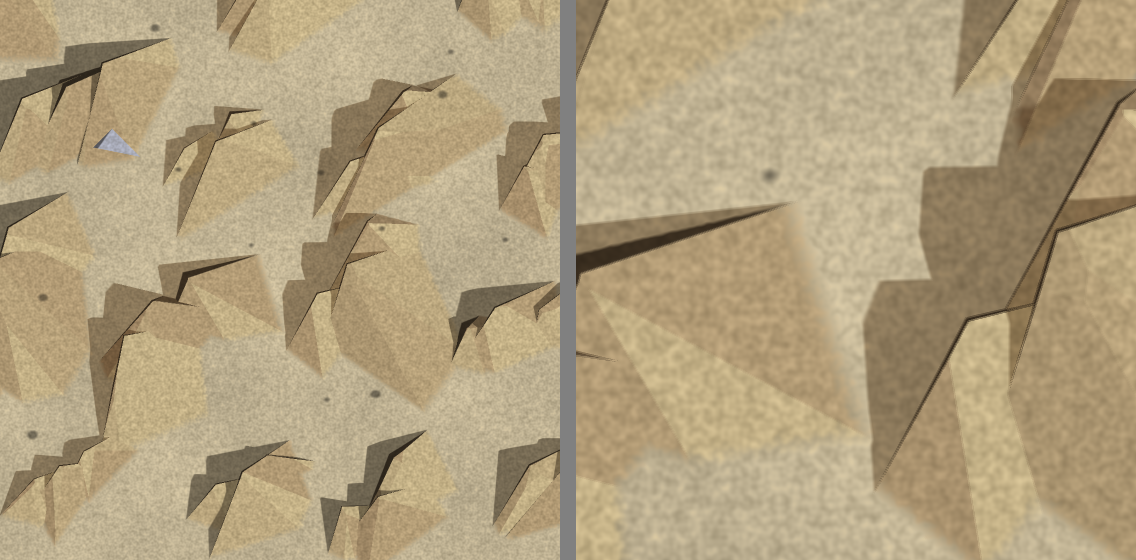
Left: the whole. Right: its middle third, enlarged.
Reproduce this texture procedurally as a three.js fragment shader.

```glsl
// Faceted sandstone outcrops half buried in grainy sand, seen from above.
// Each rock is a union of convex peaks cut by planes; the low sun's shadows are
// found exactly by clipping the sun ray against the same planes.

varying vec2 vUv;

const float TAU = 6.2831853;
const float FACETS = 8.0;
const float PEAKS = 27.0;                      // 3 x 3 cells with 3 peaks each
const float CELL = 0.32;
const vec3 SUN = vec3(0.62, -0.28, 0.733);
const vec2 RIDGE = vec2(0.78, 0.62);
const vec2 CLIFF = vec2(-0.62, 0.78);

const vec3 SAND = vec3(0.745, 0.693, 0.572);
const vec3 ROCK_PALE = vec3(0.765, 0.692, 0.525);
const vec3 ROCK_BROWN = vec3(0.60, 0.51, 0.38);
const vec3 ROCK_RUST = vec3(0.665, 0.55, 0.41);
const vec3 STONE_LIT = vec3(0.66, 0.67, 0.72);
const vec3 STONE_DARK = vec3(0.33, 0.33, 0.35);
const vec3 SHADE_DEEP = vec3(0.585, 0.575, 0.56);
const vec3 SHADE_WARM = vec3(0.72, 0.67, 0.61);

struct Surface { float height; vec3 normal; float tint; };

float hash(vec2 p) {
  vec3 q = fract(vec3(p.xyx) * 0.1031);
  q += dot(q, q.yzx + 33.33);
  return fract((q.x + q.y) * q.z);
}

vec2 gradient(vec2 cell) {
  float a = TAU * hash(cell);
  return vec2(cos(a), sin(a));
}

float gradientNoise(vec2 p) {
  vec2 i = floor(p), f = fract(p), e = vec2(1.0, 0.0);
  vec2 u = f * f * f * (f * (f * 6.0 - 15.0) + 10.0);
  float low = mix(dot(gradient(i), f), dot(gradient(i + e), f - e), u.x);
  float high = mix(dot(gradient(i + e.yx), f - e.yx), dot(gradient(i + 1.0), f - 1.0), u.x);
  return mix(low, high, u.y);
}

// Plane of one facet: xy is its downhill slope, z its height over the centre.
vec3 facetPlane(float seed, float k, float height) {
  float a = (k + 0.8 * hash(vec2(seed, k))) * TAU / FACETS;
  vec2 dir = vec2(cos(a), sin(a));
  float slope = 0.36 + 0.45 * hash(vec2(k + 9.0, seed));
  float steep = mix(3.5, 28.0, smoothstep(0.0, 0.4, hash(vec2(seed, 15.0))));
  slope = mix(slope, steep, smoothstep(0.55, 0.8, dot(dir, CLIFF)));
  return vec3(dir * slope, height * (1.0 + 0.25 * hash(vec2(seed + 3.0, k))));
}

float peakSeed(vec2 cell, float j) { return dot(cell, vec2(17.3, 59.1)) + j * 7.7 + 200.0; }

vec2 neighbour(vec2 home, float n) {
  return home + vec2(mod(n, 3.0), mod(floor(n / 3.0), 3.0)) - 1.0;
}

// Centre and height of peak j along the ridge of a cell's rock; the middle is tallest.
vec3 peakAt(vec2 cell, float j) {
  float seed = peakSeed(cell, j);
  float size = mix(0.5, 1.0, hash(cell + 41.0));
  vec2 jitter = vec2(hash(cell + 11.0), hash(cell + 23.0));
  vec2 c = cell + 0.3 + 0.4 * jitter + vec2(0.5 * mod(cell.y, 2.0) - 0.25, 0.0);
  c = c * CELL + RIDGE * (j - 1.0) * 0.08 * size;
  c += CLIFF * (hash(vec2(seed, 5.0)) - 0.5) * 0.08 * size;
  float side = mix(1.0, 0.72, abs(j - 1.0));
  return vec3(c, 0.115 * size * side * mix(0.7, 1.0, hash(vec2(seed, 8.0))));
}

void addPeak(inout Surface s, vec2 p, vec3 peak, float seed) {
  vec2 q = p - peak.xy;
  if (length(q) > 4.0 * peak.z) return;
  float top = 1.0, tint = 0.0;
  vec2 slope = vec2(0.0);
  for (float k = 0.0; k < FACETS; k++) {
    vec3 plane = facetPlane(seed, k, peak.z);
    float z = plane.z - dot(plane.xy, q);
    if (z < top) { top = z; slope = plane.xy; tint = hash(vec2(k, seed + 6.0)); }
  }
  if (top > s.height) s = Surface(top, normalize(vec3(slope, 1.0)), tint);
}

// Length of the sun ray inside a peak, softened into a shadow amount.
float peakShadow(vec3 p, vec3 peak, float seed) {
  vec2 q = p.xy - peak.xy;
  if (length(q) > 4.0 * peak.z) return 0.0;
  float enter = 0.0, leave = 1.0;
  for (float k = 0.0; k < FACETS; k++) {
    vec3 plane = facetPlane(seed, k, peak.z);
    float inside = plane.z - dot(plane.xy, q) - p.z;
    float rate = -dot(plane.xy, SUN.xy) - SUN.z;
    if (rate < 0.0) leave = min(leave, -inside / rate);
    else enter = max(enter, -inside / max(rate, 0.0001));
  }
  return smoothstep(0.0, 0.004, leave - enter);
}

vec3 shadeScene(vec2 p, float grain, float blotch) {
  Surface s = Surface(0.0, vec3(0.0, 0.0, 1.0), 0.0);
  vec2 home = floor(p / CELL);
  for (float n = 0.0; n < PEAKS; n++) {
    vec2 cell = neighbour(home, n);
    float j = floor(n / 9.0);
    addPeak(s, p, peakAt(cell, j), peakSeed(cell, j));
  }
  // Some rocks cast deep grey shadows, others thin warm ones.
  vec3 sunlit = vec3(1.0), origin = vec3(p, s.height + 0.0006);
  for (float n = 0.0; n < PEAKS; n++) {
    vec2 cell = neighbour(home, n);
    float j = floor(n / 9.0);
    vec3 shade = mix(SHADE_WARM, SHADE_DEEP, smoothstep(0.3, 0.7, hash(cell + 53.0)));
    sunlit = min(sunlit, mix(vec3(1.0), shade, peakShadow(origin, peakAt(cell, j), peakSeed(cell, j))));
  }
  // Facet colour follows the sun, with a rusty tint on some facets.
  float light = dot(s.normal, SUN);
  vec3 rock = mix(ROCK_BROWN, ROCK_PALE, smoothstep(0.2, 0.92, light));
  rock = mix(rock, ROCK_RUST, 0.5 * smoothstep(0.45, 0.9, s.tint)) * (1.02 - 0.05 * s.tint);
  rock *= mix(0.5, 1.0, smoothstep(-0.2, 0.15, light));
  float bare = smoothstep(0.0, 0.008, s.height + 0.006 * grain);
  return mix(SAND * (1.0 + 0.1 * blotch), rock, bare) * sunlit;
}

// Sparse dark grit on the ground.
float pebbles(vec2 p) {
  vec2 g = p * 8.0, cell = floor(g);
  vec2 c = 0.2 + 0.6 * vec2(hash(cell + 71.0), hash(cell + 83.0));
  float radius = mix(0.025, 0.06, hash(cell + 97.0));
  float d = length((fract(g) - c) * vec2(0.8, 1.0)) - radius;
  return step(0.8, hash(cell + 61.0)) * (1.0 - smoothstep(-0.025, 0.025, d));
}

// One bluish pyramid stone: a triangle with a dark face on its left.
vec3 addStone(vec3 color, vec2 q) {
  float d = max(abs(q.x) + q.y - 0.025, -q.y - 0.015 - 0.2 * q.x);
  vec3 face = mix(STONE_DARK, STONE_LIT, smoothstep(-0.002, 0.002, q.x - 0.7 * q.y + 0.018));
  return mix(color, face, 1.0 - smoothstep(-0.001, 0.001, d));
}

void main() {
  float grain = 0.5 * gradientNoise(vUv * 230.0) + 0.5 * gradientNoise(vUv * 140.0 + 31.0)
    + 0.35 * gradientNoise(vUv * 70.0 + 57.0);
  float blotch = gradientNoise(vUv * 5.0 + 7.0) + 0.5 * gradientNoise(vUv * 22.0);
  // Four samples smooth every silhouette and crease.
  vec3 color = vec3(0.0);
  for (float n = 0.0; n < 4.0; n++) {
    vec2 offset = vec2(mod(n, 2.0), floor(n / 2.0)) - 0.5;
    color += 0.25 * shadeScene(vUv + offset * 0.001, grain, blotch);
  }
  color *= 1.0 - 0.4 * pebbles(vUv);
  color = addStone(color, vUv - vec2(0.20, 0.745));
  color *= 1.0 + grain * vec3(0.22, 0.23, 0.26);
  gl_FragColor = vec4(color, 1.0);
}
```
